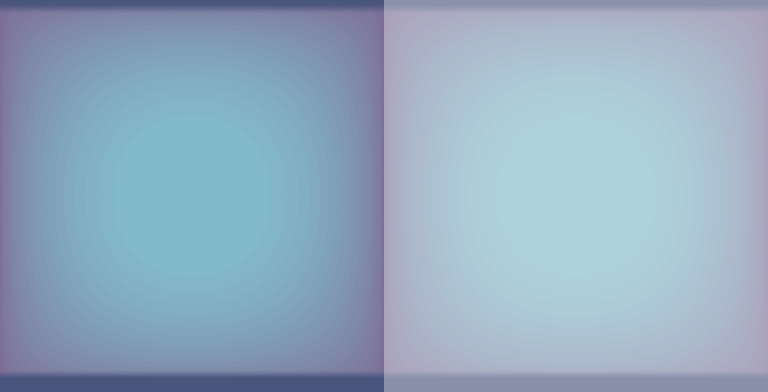
A Shadertoy shader for this background:

```glsl
const vec3 GLOW_TEAL = vec3(0.51, 0.73, 0.79);
const vec3 EDGE_PURPLE = vec3(0.49, 0.425, 0.585);
const vec3 BAR_NAVY = vec3(0.29, 0.335, 0.49);

const float PANELS = 2.0;
const float GLOW_POWER = 0.6;
const float GLOW_PEAK = 0.92;      // falloff value where the flat core begins
const float RING_COUNT = 19.0;
const float RING_SOFTNESS = 0.2;
const float VEIL_AMOUNT = 0.345;   // white laid over the right panel
const vec2 TOP_BAR = vec2(0.963, 0.992);
const vec2 BOTTOM_BAR = vec2(0.032, 0.058);

// Round at the core, squarer towards the panel borders
float panelGlow(vec2 p) {
    vec2 arch = 4.0 * p * (1.0 - p);
    float falloff = pow(max(arch.x * arch.y, 0.0), GLOW_POWER);
    return min(falloff / GLOW_PEAK, 1.0);
}

// Quantise into rings with softened borders
float softRings(float value) {
    float level = value * RING_COUNT;
    float blend = smoothstep(0.5 - RING_SOFTNESS, 0.5 + RING_SOFTNESS, fract(level));
    return (floor(level) + blend) / RING_COUNT;
}

float barMask(float y) {
    float top = smoothstep(TOP_BAR.x, TOP_BAR.y, y);
    float bottom = 1.0 - smoothstep(BOTTOM_BAR.x, BOTTOM_BAR.y, y);
    return max(top, bottom);
}

void mainImage(out vec4 fragColor, in vec2 fragCoord) {
    vec2 uv = fragCoord / iResolution.xy;
    vec2 panel = vec2(fract(uv.x * PANELS), uv.y);

    // Glow and horizontal bars
    vec3 color = mix(EDGE_PURPLE, GLOW_TEAL, softRings(panelGlow(panel)));
    color = mix(color, BAR_NAVY, barMask(uv.y));

    // Pale veil with a one-pixel smooth seam
    float veil = clamp((uv.x - 0.5) * iResolution.x + 0.5, 0.0, 1.0);
    color = mix(color, vec3(1.0), VEIL_AMOUNT * veil);

    fragColor = vec4(color, 1.0);
}
```
